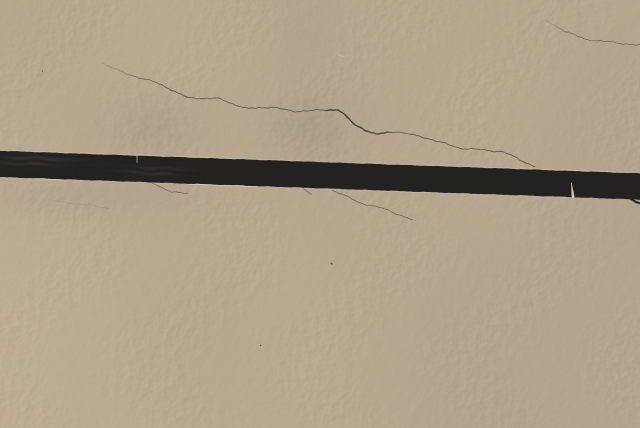
A Shadertoy shader for this texture:

```glsl
// A beige plaster wall crossed by a slanted dark painted band and thin cracks.
// Cracks are polylines roughened with layered sines; the plaster relief is
// side-lit cellular noise, with soft stains and chipped paint along the band.

const vec3 WALL = vec3(0.718, 0.655, 0.562);
const vec3 BAND = vec3(0.138, 0.132, 0.130);
const vec3 SCUFF = vec3(0.25, 0.235, 0.215);
const vec3 CHIP = vec3(0.86, 0.84, 0.77);
const vec3 CRACK = vec3(0.24, 0.21, 0.17);
const float BAND_Y = 0.617;        // band centre at the left edge
const float BAND_SLOPE = -0.0352;
const float BAND_HALF = 0.0308;
const float RELIEF = 0.040;
const float ROUGHNESS = 0.0022;    // sideways wander of cracks

const int MAIN_COUNT = 17;
const vec2 MAIN[MAIN_COUNT] = vec2[](
    vec2(.238, .854), vec2(.293, .828), vec2(.348, .813), vec2(.391, .795),
    vec2(.439, .771), vec2(.508, .770), vec2(.580, .746), vec2(.635, .750),
    vec2(.684, .740), vec2(.791, .744), vec2(.830, .707), vec2(.879, .686),
    vec2(.928, .693), vec2(.996, .678), vec2(1.074, .654), vec2(1.172, .646),
    vec2(1.250, .611));

vec2 hash2(vec2 c) {
    vec3 h = fract(c.xyx * vec3(.1031, .1030, .0973));
    h += dot(h, h.yzx + 33.33);
    return fract((h.xx + h.yz) * h.zy);
}

// Distance to the nearest scattered feature point
float cellular(vec2 p) {
    vec2 cell = floor(p), f = fract(p);
    float nearest = 2.0;
    for (int y = -1; y <= 1; y++)
        for (int x = -1; x <= 1; x++) {
            vec2 o = vec2(x, y);
            nearest = min(nearest, length(o + hash2(cell + o) - f));
        }
    return nearest;
}

float plaster(vec2 p) {
    p += 0.004 * sin(p.yx * vec2(43.0, 37.0));
    return 0.55 * cellular(p * vec2(46.0, 32.0)) + 0.3 * cellular(p * 87.0 + 9.0);
}

float waves(float x) {
    return 0.5 * sin(x * 83.0) + 0.3 * sin(x * 191.0 + 1.3) + 0.2 * sin(x * 417.0 + 4.0);
}

float segment(vec2 p, vec2 a, vec2 b) {
    vec2 ab = b - a;
    return length(p - a - ab * clamp(dot(p - a, ab) / dot(ab, ab), 0.0, 1.0));
}

float path(vec2 p, vec2 a, vec2 b, vec2 c, vec2 d) {
    return min(segment(p, a, b), min(segment(p, b, c), segment(p, c, d)));
}

// Antialiased coverage of a stroke at distance d
float stroke(float d, float halfWidth) {
    return clamp((halfWidth - d) * iResolution.y + 0.5, 0.0, 1.0);
}

float span(float x, float a, float b) {
    return smoothstep(a - 0.01, a + 0.01, x) * (1.0 - smoothstep(b - 0.01, b + 0.01, x));
}

float blob(vec2 p, vec2 centre, vec2 size) {
    vec2 q = (p - centre) / size;
    return exp(-dot(q, q));
}

void mainImage(out vec4 fragColor, in vec2 fragCoord) {
    vec2 p = fragCoord / iResolution.y;

    // Wall tone, stains and relief lit from the left
    float tone = 1.0 - 0.03 * (p.x - 0.75) * (1.3 - p.y);
    tone += 0.008 * sin(p.x * 9.0 + 1.0) * sin(p.y * 5.0 + p.x);
    tone -= 0.045 * blob(p, vec2(.36, .70), vec2(.13, .08));
    tone -= 0.045 * blob(p, vec2(.72, .70), vec2(.10, .08));
    tone -= 0.035 * blob(p, vec2(.20, .54), vec2(.30, .05));
    tone -= 0.020 * blob(p, vec2(.72, .94), vec2(.07, .12));
    float patches = 0.75 + 0.35 * sin(p.x * 17.0 + 2.0 * sin(p.y * 11.0));
    float slope = plaster(p + vec2(.003, -.002)) - plaster(p);
    vec3 col = WALL * (tone + RELIEF * patches * slope * 3.0);

    // Cracks above and below the band
    vec2 q = p + ROUGHNESS * vec2(waves(p.y + 0.4), waves(p.x));
    float mainDist = 9.0;
    for (int i = 0; i < MAIN_COUNT - 1; i++)
        mainDist = min(mainDist, segment(q, MAIN[i], MAIN[i + 1]));
    float bold = span(p.x, .76, .91);
    float depth = 0.65 + 0.12 * waves(p.x * 0.4) + 0.2 * bold;
    depth *= smoothstep(0.20, 0.36, p.x);
    float cracks = depth * stroke(mainDist, 0.0011 + 0.0006 * bold);
    float upper = path(q, vec2(1.275, .952), vec2(1.32, .927), vec2(1.37, .908), vec2(1.51, .892));
    cracks = max(cracks, 0.55 * smoothstep(1.23, 1.36, p.x) * stroke(upper, 0.0009));
    float lower = path(q, vec2(.777, .556), vec2(.84, .527), vec2(.898, .512), vec2(.963, .486));
    cracks = max(cracks, 0.55 * stroke(lower, 0.0010));
    float left = path(q, vec2(.345, .576), vec2(.375, .562), vec2(.40, .553), vec2(.438, .547));
    cracks = max(cracks, 0.50 * stroke(left, 0.0010));
    cracks = max(cracks, 0.5 * stroke(segment(p, vec2(.705, .562), vec2(.727, .546)), 0.001));
    cracks = max(cracks, 0.12 * stroke(segment(q, vec2(.127, .531), vec2(.254, .514)), 0.001));
    float specks = min(length(p - vec2(.775, .384)), length(p - vec2(.099, .834)) + .001);
    specks = min(specks, length(p - vec2(.609, .193)) + .001);
    cracks = max(cracks, 0.75 * stroke(specks, 0.0022));
    col = mix(col, CRACK, cracks);
    col += 0.05 * stroke(segment(p, vec2(.79, .872), vec2(.803, .868)), 0.0015);

    // Painted band with worn, lighter streaks
    float v = p.y - BAND_Y - BAND_SLOPE * p.x;
    float edge = abs(v) - BAND_HALF + 0.0007 * waves(p.x + step(0.0, v));
    float wear = blob(p, vec2(.08, .625), vec2(.10, .016)) + blob(p, vec2(.36, .60), vec2(.07, .012));
    wear *= 0.35 + 0.3 * sin(v * 420.0 + 3.0 * waves(p.x * 0.2));
    vec3 paint = mix(BAND, SCUFF, wear) + 0.012 * slope;
    col = mix(col, paint, stroke(edge, 0.0));

    // Bare rims and chips at the paint edges
    float below = 0.8 * span(p.x, .08, .14) + 0.9 * span(p.x, .44, .60)
                + 0.35 * span(p.x, .62, 1.34) + 0.25 * span(p.x, .0, .40);
    float above = 0.3 + 0.25 * span(p.x, .14, .55) + 0.3 * span(p.x, 1.26, 1.5);
    float rim = (v < 0.0 ? min(below, 0.9) : above) * (0.75 + 0.25 * waves(p.x * 0.7));
    col = mix(col, CHIP, rim * stroke(abs(edge - 0.001), 0.0012));
    float tick = segment(p, vec2(1.335, .572), vec2(1.339, .540));
    col = mix(col, CHIP, 0.9 * stroke(tick, mix(0.0032, 0.0010, smoothstep(.54, .572, p.y))));
    col = mix(col, CHIP, 0.6 * stroke(segment(p, vec2(.320, .634), vec2(.320, .621)), 0.0012));
    col = mix(col, BAND, stroke(segment(q, vec2(1.465, .541), vec2(1.50, .521)), 0.0022));

    fragColor = vec4(col, 1.0);
}
```
